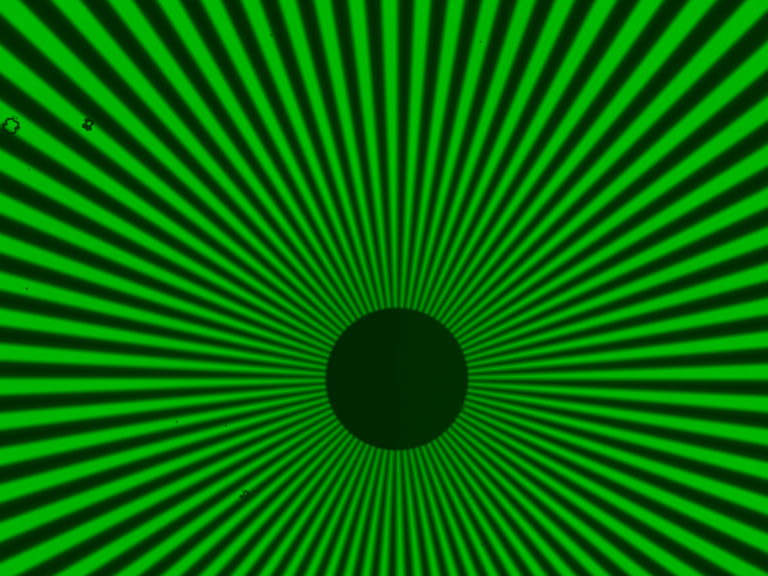
Give the GLSL for this pattern, as a Shadertoy shader.

```glsl
// Green radial spoke target around a dark disc, softly focused, with a few dust specks.

vec2 hash2(vec2 p) {
    p = vec2(dot(p, vec2(127.1, 311.7)), dot(p, vec2(269.5, 183.3)));
    return fract(sin(p) * 43758.55);
}

float gradientNoise(vec2 p) {
    vec2 i = floor(p), f = fract(p), u = f * f * (3.0 - 2.0 * f);
    vec2 e = vec2(0.0, 1.0);
    float a = dot(hash2(i) * 2.0 - 1.0, f);
    float b = dot(hash2(i + e.yx) * 2.0 - 1.0, f - e.yx);
    float c = dot(hash2(i + e.xy) * 2.0 - 1.0, f - e.xy);
    float d = dot(hash2(i + e.yy) * 2.0 - 1.0, f - e.yy);
    return mix(mix(a, b, u.x), mix(c, d, u.x), u.y);
}

// Ragged ring of debris, 1 on its rim
float debris(vec2 p, float radius) {
    float wobble = gradientNoise(p * 140.0) * 0.009;
    return 1.0 - smoothstep(0.001, 0.005, abs(length(p) - radius + wobble));
}

// Sparse dust, one possible grain per cell
float dust(vec2 p) {
    vec2 cell = floor(p * 9.0);
    vec2 rnd = hash2(cell);
    vec2 grain = (cell + 0.2 + 0.6 * rnd) / 9.0;
    float size = 0.002 + 0.003 * rnd.y;
    float present = step(0.78, hash2(cell + 19.0).x);
    return present * (1.0 - smoothstep(size * 0.3, size, length(p - grain)));
}

void mainImage(out vec4 fragColor, in vec2 fragCoord) {
    vec2 p = fragCoord / iResolution.y;
    vec2 q = p - vec2(0.689, 0.342);
    float r = length(q);
    float pixel = 1.0 / iResolution.y;

    // Signed distance to the nearest spoke edge, positive on the lit side
    float turn = atan(q.x, q.y) / 6.28319;
    float spoke = fract(turn * 72.0 + 0.22 + 0.5) - 0.5;
    float edge = (0.25 - abs(spoke)) * r * 6.28319 / 72.0;

    // Blurred spokes with a faint glow in the gaps and a brighter core
    float blur = max(0.0055, pixel);
    float lit = smoothstep(-blur, blur, edge);
    float gap = 0.165 + 0.06 * smoothstep(-0.014, -0.002, edge);
    float core = 0.64 + 0.07 * smoothstep(0.001, 0.008, edge);
    float green = mix(gap, core, lit);

    // Dust and debris darken the lit parts
    float dirt = 0.55 * dust(p);
    dirt = max(dirt, 0.9 * debris(p - vec2(0.019, 0.781), 0.012));
    dirt = max(dirt, 0.9 * debris(p - vec2(0.153, 0.784), 0.006));
    dirt = max(dirt, 0.7 * debris(p - vec2(0.425, 0.141), 0.004));
    green = mix(green, 0.15, dirt);

    // Central disc, slightly lighter to the right of its middle
    float discGreen = 0.155 + 0.02 * smoothstep(-0.02, 0.03, q.x);
    float softness = max(0.0035, pixel);
    green = mix(discGreen, green, smoothstep(-softness, softness, r - 0.124));

    // Uneven illumination
    green *= 1.0 + 0.04 * gradientNoise(p * 5.0) + 0.02 * gradientNoise(p * 60.0);
    fragColor = vec4(0.0, green, 0.0, 1.0);
}
```
